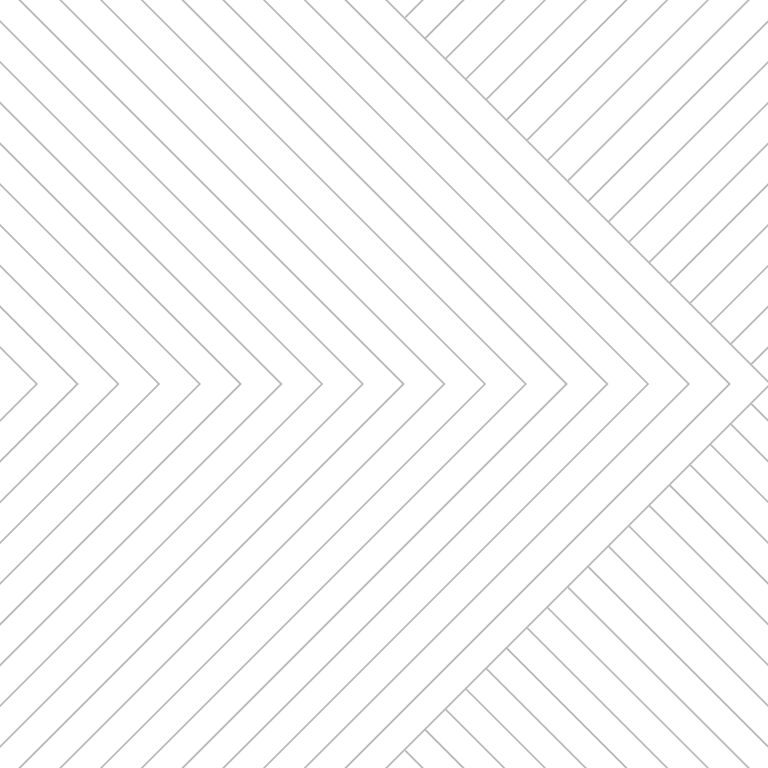
This pattern is drawn by a WebGL 1 fragment shader. Its source:

```glsl
precision highp float;

uniform vec2 u_resolution;

const vec3 PAPER = vec3(1.0);
const vec3 INK = vec3(0.72);
const float PERIOD = 0.05306;      // horizontal spacing of the lines
const float LINE_WIDTH = 0.0023;   // measured across the stroke
const float EDGE_TIP = 1.003;      // tip of the outermost chevron
const float HATCH_OFFSET = 0.0504; // horizontal phase of the outer hatching
const float AXIS_Y = 0.5;          // height of the chevron tips
const float DIAGONAL = 0.70711;    // horizontal to perpendicular distance at 45 degrees

// Perpendicular distance to the nearest of evenly spaced diagonals
float repeatedLineDistance(float x) {
  return abs(fract(x / PERIOD + 0.5) - 0.5) * PERIOD * DIAGONAL;
}

float strokeCoverage(float dist, float pixel) {
  return clamp(0.5 + (0.5 * LINE_WIDTH - dist) / pixel, 0.0, 1.0);
}

void main() {
  float pixel = 1.0 / min(u_resolution.x, u_resolution.y);
  vec2 p = gl_FragCoord.xy / u_resolution;
  float rise = abs(p.y - AXIS_Y);

  // Nested chevrons pointing right, ending at the outermost one
  float fromEdge = p.x + rise - EDGE_TIP;
  float chevronDist = fromEdge < 0.0 ? repeatedLineDistance(fromEdge) : fromEdge * DIAGONAL;
  float chevrons = strokeCoverage(chevronDist, pixel);

  // Opposing diagonals fill the corners beyond that edge
  float hatch = strokeCoverage(repeatedLineDistance(p.x - rise - HATCH_OFFSET), pixel);
  hatch *= clamp(0.5 + fromEdge * DIAGONAL / pixel, 0.0, 1.0);

  gl_FragColor = vec4(mix(PAPER, INK, max(chevrons, hatch)), 1.0);
}
```
